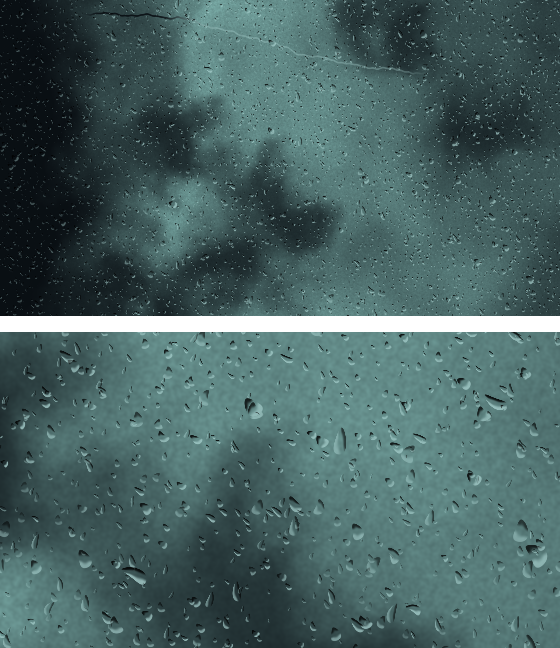
Top, the full canvas; bottom, a detail of the centre.
A Shadertoy shader for this texture:

```glsl
#define STORM_DARK vec3(0.025, 0.042, 0.060)
#define STORM_LIGHT vec3(0.415, 0.585, 0.572)
#define GLINT_COLOR vec3(0.70, 0.86, 0.85)
#define CLOUD_SCALE 2.6
#define CLOUD_CONTRAST 0.36
#define CLOUD_WARP 0.19
#define GLINT 1.0
#define SHADOW 0.85
#define DROP_TILT 0.25
#define DROP_SPREAD 1.7
#define GRAIN 0.035
#define LIGHT_DIR vec2(-0.53, -0.85)

vec3 hash3(vec2 p) {
    vec3 q = fract(vec3(p.xyx) * vec3(0.1031, 0.1030, 0.0973));
    q += dot(q, q.yxz + 33.33);
    return fract((q.xxy + q.yzz) * q.zyx);
}

mat2 rotation(float angle) {
    float c = cos(angle), s = sin(angle);
    return mat2(c, s, -s, c);
}

float cornerSlope(vec2 cell, vec2 offset) {
    float angle = 6.2832 * hash3(cell + 71.0).x;
    return dot(vec2(cos(angle), sin(angle)), offset);
}

float gradientNoise(vec2 p) {
    vec2 i = floor(p), f = fract(p);
    vec2 u = f * f * f * (f * (f * 6.0 - 15.0) + 10.0);
    vec2 e = vec2(1.0, 0.0);
    float low = mix(cornerSlope(i, f), cornerSlope(i + e.xy, f - e.xy), u.x);
    float high = mix(cornerSlope(i + e.yx, f - e.yx), cornerSlope(i + 1.0, f - 1.0), u.x);
    return 1.4 * mix(low, high, u.y);
}

float fbm(vec2 p) {
    float sum = 0.0, amp = 0.55;
    for (int i = 0; i < 5; i++) {
        sum += amp * gradientNoise(p);
        p = rotation(0.6) * p * 2.03 + 7.1;
        amp *= 0.46;
    }
    return sum;
}

// Brightness of the clouds, 0 dark to 1 light
float stormTone(vec2 p) {
    // Dark clumps: centre, radius, strength
    const vec4 clumps[7] = vec4[7](
        vec4(0.57, 0.55, 0.17, 0.75), vec4(0.81, 0.38, 0.15, 0.65), vec4(0.92, 0.28, 0.11, 0.55),
        vec4(0.74, 0.12, 0.21, 0.70), vec4(1.25, 0.86, 0.16, 0.60), vec4(1.57, 0.59, 0.12, 0.40),
        vec4(0.41, 0.07, 0.17, 0.70));
    vec2 w = p + CLOUD_WARP * vec2(fbm(p * 4.5), fbm(p * 4.5 + 19.0));
    float leftFade = smoothstep(0.06, 0.74, w.x);
    float rightFade = 1.0 - 0.48 * smoothstep(0.9, 1.75, w.x + 0.4 * (w.y - 0.5));
    float keep = 1.0;
    for (int i = 0; i < 7; i++) {
        vec2 d = (w - clumps[i].xy) * vec2(0.85, 1.1) / clumps[i].z;
        keep *= 1.0 - clumps[i].w * (1.0 - smoothstep(0.2, 1.25, length(d)));
    }
    float ridge = (w.x - 0.49 - 0.15 * w.y) / 0.07;
    float tone = 0.86 * leftFade * rightFade + 0.25 * exp(-ridge * ridge);
    tone += CLOUD_CONTRAST * fbm(p * CLOUD_SCALE + 4.0) * (0.25 + 0.75 * leftFade);
    return clamp(tone * keep, 0.03, 1.08);
}

// Scattered drops: x is the lit crescent, y the shaded one
vec2 dropLayer(vec2 p, float cells, float amount, float size, float px) {
    vec2 g = rotation(cells) * p * cells, base = floor(g), shade = vec2(0.0);
    for (int k = 0; k < 9; k++) {
        vec2 cell = base + vec2(k % 3, k / 3) - 1.0;
        vec3 place = hash3(cell + cells), form = hash3(cell + cells + 137.0);
        if (place.z > amount) continue;
        vec2 d = rotation(-cells) * (g - cell - place.xy);
        float radius = size * mix(0.45, 1.0, form.x * form.x);
        float angle = DROP_TILT + DROP_SPREAD * (form.y - 0.5);
        vec2 q = (d * rotation(angle)) / (radius * vec2(mix(0.4, 0.8, form.z), 1.15));
        // Bend and taper the oval into a bead or comma
        q.x += 1.3 * (place.z / amount - 0.5) * q.y * q.y;
        q.x *= 1.0 + 0.4 * q.y;
        float reach = length(q);
        float edge = min(0.5 * px * cells / radius, 0.5);
        float mask = 1.0 - smoothstep(1.0 - edge, 1.0 + edge, reach);
        float rim = smoothstep(0.25, 0.8, reach);
        // Light falls at a slightly different slant on each drop
        float side = dot(q, rotation(1.6 * (form.z - 0.5)) * LIGHT_DIR);
        vec2 crescent = smoothstep(vec2(0.1), vec2(0.55), vec2(side, -side));
        shade = max(shade, mask * crescent * mix(0.2, 1.0, rim) * mix(0.55, 1.0, form.y));
    }
    return shade;
}

void mainImage(out vec4 fragColor, in vec2 fragCoord) {
    float px = 1.0 / iResolution.y;
    vec2 p = fragCoord * px;

    // Clouds behind fine grain on the glass
    float tone = stormTone(p);
    float grain = gradientNoise(rotation(0.5) * p * 210.0) + gradientNoise(rotation(1.2) * p * 110.0);
    vec3 color = mix(STORM_DARK, STORM_LIGHT, tone * (1.0 + 2.0 * GRAIN * grain));

    // Wandering crack, dark on the left and pale on the right
    float path = 0.955 - 0.18 * smoothstep(0.4, 1.3, p.x);
    path += 0.013 * gradientNoise(vec2(p.x * 11.0, 3.0)) + 0.006 * gradientNoise(vec2(p.x * 40.0, 8.0));
    float crack = 1.0 - smoothstep(0.0008, 0.0015 + px, abs(p.y - path));
    crack *= smoothstep(0.25, 0.32, p.x) * (1.0 - smoothstep(1.25, 1.38, p.x));
    float pale = smoothstep(0.5, 0.7, p.x);
    color = mix(color, mix(STORM_DARK, GLINT_COLOR, pale), crack * mix(0.85, 0.32, pale));

    // Rain drops, large to tiny, thicker in some patches
    float patchy = 1.0 + 0.6 * gradientNoise(p * 4.0 + 31.0);
    vec2 drops = dropLayer(p, 18.0, 0.42, 0.23, px);
    drops = max(drops, dropLayer(p, 34.0, 0.65, 0.28, px));
    drops = max(drops, 0.85 * patchy * dropLayer(p, 58.0, 0.70, 0.29, px));
    drops = min(drops, 1.0);

    // Glints stand out on dark cloud, shadows on bright cloud
    float skyLight = mix(0.40, 0.85, smoothstep(0.1, 0.6, p.x)) * mix(1.0, 0.72, tone);
    color *= 1.0 - SHADOW * drops.y;
    color = mix(color, GLINT_COLOR, GLINT * skyLight * drops.x * (1.0 - 0.5 * drops.y));

    fragColor = vec4(color, 1.0);
}
```
